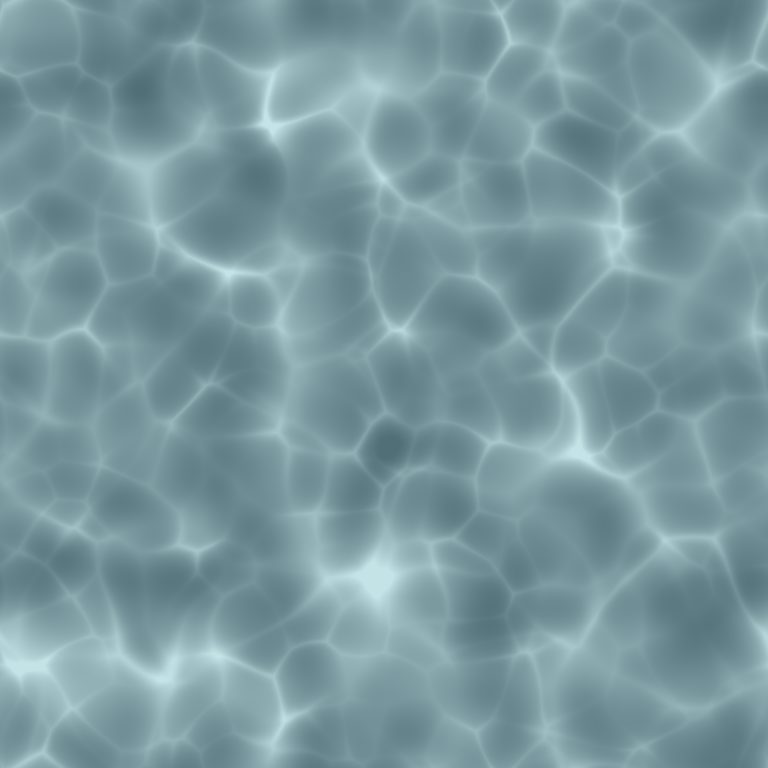
A Shadertoy shader for this texture:

```glsl
// Soft teal water caustics: rounded dark cells parted by glowing ridges, tiling seamlessly.

// Two random values in 0..1 for a lattice cell that wraps every 'period' cells
vec2 hash2(vec2 cell, float period, float seed) {
    uvec2 q = uvec2(mod(cell, period)) + uvec2(uint(seed) * 97u, uint(period) * 131u);
    uint h = q.x * 1664525u + q.y * 22695477u + 1013904223u;
    h = (h ^ (h >> 15)) * 2246822519u;
    h = (h ^ (h >> 13)) * 3266489917u;
    h ^= h >> 16;
    return vec2(h & 65535u, h >> 16) / 65535.0;
}

float cornerSlope(vec2 cell, vec2 offset, float period, float seed) {
    float angle = 6.28319 * hash2(cell, period, seed).x;
    return dot(vec2(cos(angle), sin(angle)), offset);
}

// Wrapping gradient noise, about -0.7..0.7
float gradientNoise(vec2 uv, float period, float seed) {
    vec2 p = uv * period, i = floor(p), f = p - i;
    vec2 w = f * f * f * (f * (f * 6.0 - 15.0) + 10.0);
    vec2 e = vec2(1, 0);
    float low = mix(cornerSlope(i, f, period, seed),
                    cornerSlope(i + e.xy, f - e.xy, period, seed), w.x);
    float high = mix(cornerSlope(i + e.yx, f - e.yx, period, seed),
                     cornerSlope(i + e.xx, f - e.xx, period, seed), w.x);
    return mix(low, high, w.y);
}

// Bends the plane so that cells vary in size and their walls curve
vec2 warp(vec2 uv, float period, float seed, float amount) {
    return uv + amount * vec2(gradientNoise(uv, period, seed),
                              gradientNoise(uv, period, seed + 1.0));
}

// One sheet of caustics: dark cell centres, bright walls, brightest junctions
float caustics(vec2 uv, float period, float seed) {
    vec2 p = uv * period, i = floor(p), f = p - i;
    float nearest = 9.0, second = 9.0, weight = 0.0;
    for (int y = -2; y <= 2; y++)
    for (int x = -2; x <= 2; x++) {
        vec2 cell = vec2(x, y);
        vec2 toPoint = cell + hash2(i + cell, period, seed) - f;
        float d2 = dot(toPoint, toPoint);
        weight += exp(-18.0 * d2);
        second = min(second, max(nearest, d2));
        nearest = min(nearest, d2);
    }
    float body = -log(weight) / 18.0;
    float gap = sqrt(second) - sqrt(nearest);
    // Walls widen far from the cell centres, which rounds the cell corners
    float wall = exp(-sqrt(gap * gap + 0.002) / (0.04 + 0.22 * nearest));
    // Some walls stay crisp while others melt away
    float focus = smoothstep(-0.3, 0.3, gradientNoise(uv, 7.0, seed + 5.0));
    return body + 1.3 * focus * wall * nearest;
}

void mainImage(out vec4 fragColor, in vec2 fragCoord) {
    vec2 uv = fragCoord / iResolution.xy;

    // Large and small cells, with the small ones fading in and out
    float large = caustics(warp(uv, 6.0, 1.0, 0.06), 8.0, 11.0);
    float small = caustics(warp(uv, 8.0, 3.0, 0.04), 14.0, 23.0);
    float share = 0.42 + 0.6 * gradientNoise(uv, 5.0, 31.0);
    float light = mix(large, small, clamp(share, 0.1, 0.8));

    // Broad cloudy depth under the ridges
    float depth = 0.4 * gradientNoise(uv, 6.0, 41.0)
                + 0.3 * gradientNoise(uv, 13.0, 43.0);

    vec3 deepTeal = vec3(0.38, 0.50, 0.53);
    vec3 paleFoam = vec3(0.64, 0.76, 0.78);
    float tone = 1.42 * light + depth;
    fragColor = vec4(mix(deepTeal, paleFoam, clamp(tone, -0.25, 1.5)), 1.0);
}
```
